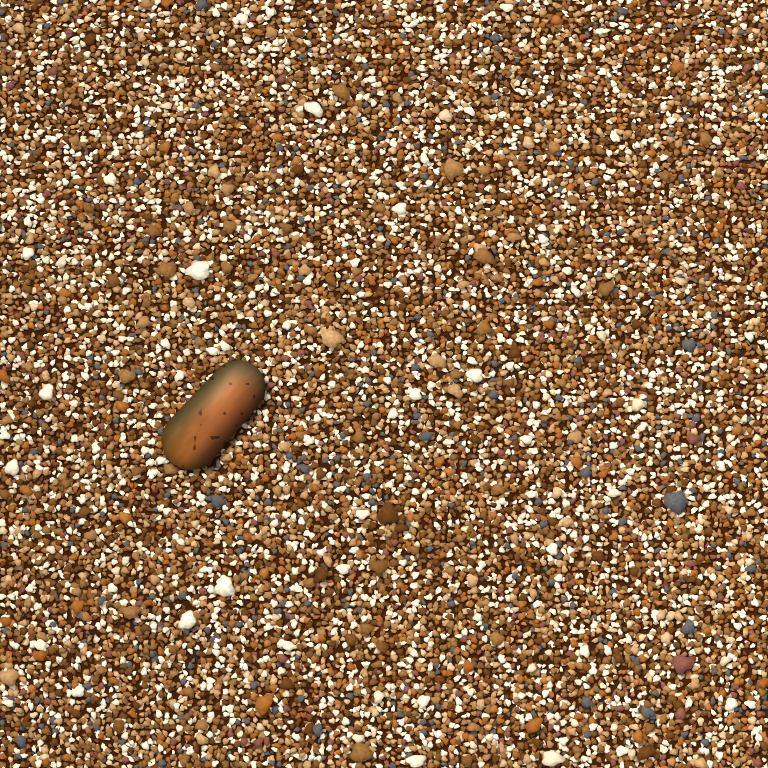
Give the GLSL for this texture, as a Shadertoy shader.

```glsl
const vec3 CREVICE = vec3(0.27, 0.14, 0.05);
const vec3 UMBER = vec3(0.39, 0.24, 0.11);
const vec3 BROWN = vec3(0.57, 0.40, 0.22);
const vec3 TAN = vec3(0.76, 0.59, 0.40);
const vec3 CREAM = vec3(0.98, 0.91, 0.79);
const vec3 RUST = vec3(0.66, 0.39, 0.16);
const vec3 SLATE = vec3(0.36, 0.36, 0.36);
const vec3 ROSE = vec3(0.52, 0.32, 0.27);
const vec2 LIGHT = vec2(-0.45, 0.89);

vec3 hash3(vec2 p) {
    vec3 q = fract(p.xyx * vec3(0.1031, 0.1030, 0.0973));
    q += dot(q, q.yxz + 33.33);
    return fract((q.xxy + q.yzz) * q.zyx);
}

float valueNoise(vec2 p) {
    vec2 cell = floor(p), f = fract(p);
    f = f * f * (3.0 - 2.0 * f);
    float lower = mix(hash3(cell).x, hash3(cell + vec2(1, 0)).x, f.x);
    float upper = mix(hash3(cell + vec2(0, 1)).x, hash3(cell + 1.0).x, f.x);
    return mix(lower, upper, f.y);
}

vec2 rotate(vec2 p, float angle) {
    float c = cos(angle), s = sin(angle);
    return vec2(c * p.x + s * p.y, c * p.y - s * p.x);
}

// Mostly browns running to cream, with a few odd minerals
vec3 grainColor(float tone, float mineral) {
    vec3 color = mix(UMBER, BROWN, smoothstep(0.0, 0.36, tone));
    color = mix(color, TAN, smoothstep(0.36, 0.70, tone));
    color = mix(color, CREAM, smoothstep(0.68, 0.84, tone));
    if (tone < 0.7) {
        if (mineral > 0.86) color = mix(color, RUST, 0.8);
        else if (mineral < 0.05) color = SLATE;
        else if (mineral < 0.10) color = ROSE;
    }
    return color;
}

// Lays one grid of jittered, lobed grains over the colour below
vec3 scatterGrains(vec3 under, vec2 uv, float density, float fill, float seed, float pixel) {
    vec2 p = uv * density;
    vec2 home = floor(p);
    float soft = max(pixel * density, 0.06);
    float mottle = valueNoise(uv * 340.0 + seed) - 0.5;
    for (int y = 1; y >= -1; y--)
    for (int x = -1; x <= 1; x++) {
        vec2 cell = home + vec2(x, y);
        vec3 place = hash3(cell + seed);
        vec3 form = hash3(cell + seed + 71.7);
        vec3 kind = hash3(cell + seed + 153.3);
        if (kind.z > fill) continue;

        vec2 offset = p - cell - mix(vec2(0.15), vec2(0.85), place.xy);
        vec2 q = rotate(offset, place.z * 6.2832);
        float radius = mix(0.38, 0.60, form.x);
        q *= vec2(mix(0.92, 1.0, form.y), mix(1.0, 1.65, form.y));
        float theta = atan(q.y, q.x + 1e-5);
        radius *= 1.0 + 0.12 * cos(3.0 * theta + form.z * 6.2832)
                      + 0.06 * cos(5.0 * theta + form.x * 40.0);
        float reach = length(q) / radius;

        // Contact shadow falls away from the light
        float halo = length(offset + LIGHT * 0.13) / radius;
        under *= 1.0 - 0.42 * (1.0 - smoothstep(0.65, 1.25, halo));

        float facing = dot(offset, LIGHT) / radius;
        float shade = 1.16 + 0.22 * facing - 0.25 * reach * reach + 0.18 * mottle;
        float cover = 1.0 - smoothstep(-soft, soft, (reach - 1.0) * radius);
        under = mix(under, grainColor(kind.x, kind.y) * shade, cover);
    }
    return under;
}

// Large smooth pebble: a tapered capsule with banded colour
vec3 drawPebble(vec3 under, vec2 uv, vec2 center, float angle, float pixel) {
    vec2 q = rotate(uv - center, angle);
    float halfLength = 0.046, radius = 0.037 - 0.03 * q.x;
    vec2 spine = vec2(clamp(q.x, -halfLength, halfLength), 0.0);
    float dist = length(q - spine) - radius;
    float shadowDist = length(q + vec2(0.002, 0.007) - spine) - radius;
    under *= 1.0 - 0.55 * (1.0 - smoothstep(-0.004, 0.005, shadowDist));

    float across = q.y / radius;
    float along = q.x / (halfLength + radius);
    float edge = clamp(1.0 + dist / radius, 0.0, 1.0);
    vec3 color = mix(vec3(0.66, 0.39, 0.21), vec3(0.45, 0.38, 0.22), smoothstep(0.1, 0.9, across));
    color = mix(color, vec3(0.40, 0.36, 0.24), 0.8 * smoothstep(0.45, 1.0, along));
    color = mix(color, vec3(0.55, 0.36, 0.12), 0.6 * smoothstep(0.4, 1.0, -along));
    color *= 1.0 - 0.55 * smoothstep(0.1, 1.0, -across);
    color *= 1.0 - 0.35 * edge * edge * edge * edge;
    color *= 0.94 + 0.12 * valueNoise(q * vec2(60.0, 190.0) + 29.0);
    color *= 1.0 - 0.4 * smoothstep(0.86, 0.95, valueNoise(uv * 130.0));
    vec2 glint = (q - vec2(0.03, 0.012)) / vec2(0.035, 0.012);
    color += vec3(0.20, 0.18, 0.16) * exp(-dot(glint, glint));
    return mix(under, color, 1.0 - smoothstep(-pixel, pixel, dist));
}

void mainImage(out vec4 fragColor, in vec2 fragCoord) {
    vec2 uv = fragCoord / iResolution.y;
    float pixel = 0.8 / iResolution.y;

    // Sand grows slightly finer towards the top
    vec2 ground = uv + vec2(0.0, 0.10 * uv.y * uv.y);
    vec3 color = scatterGrains(CREVICE, ground, 122.0, 1.0, 11.0, pixel);
    color = scatterGrains(color, ground, 108.0, 0.72, 37.0, pixel);
    color = scatterGrains(color, ground, 66.0, 0.07, 59.0, pixel);
    color = scatterGrains(color, ground, 40.0, 0.022, 83.0, pixel);
    color *= mix(0.99, 1.07, uv.x);

    color = drawPebble(color, uv, vec2(0.280, 0.462), 0.84, pixel);
    fragColor = vec4(clamp(color, 0.0, 1.0), 1.0);
}
```
